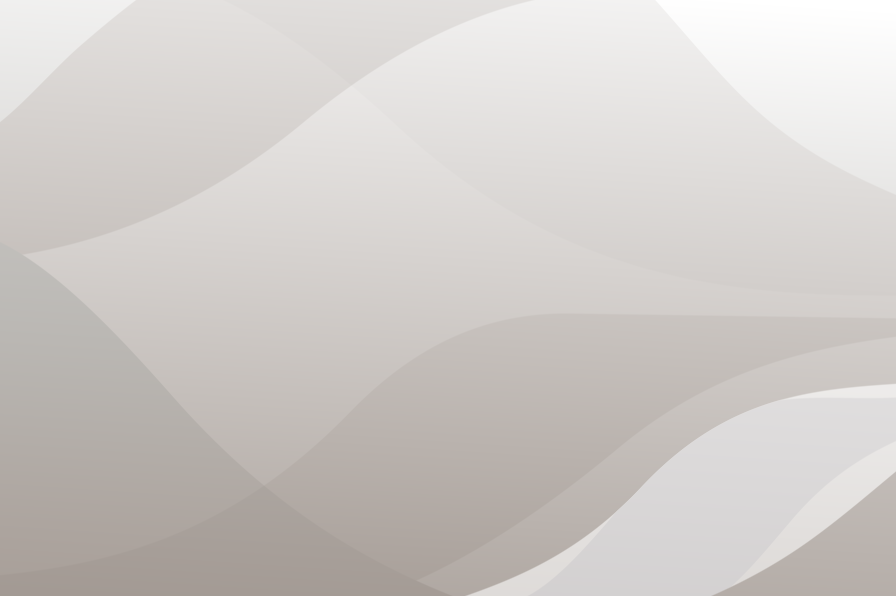
This background is drawn by a WebGL 1 fragment shader. Its source:

```glsl
precision highp float;
// Soft overlapping waves in warm grey, with a pale ribbon at the lower right.

#define TILT 0.1                           // how far the shading leans to the right
#define DARK_TONE 0.65                     // brightness of the shades below
#define WARM_SHADE vec3(0.65, 0.615, 0.59)
#define COOL_SHADE vec3(0.65, 0.638, 0.618)
#define RIBBON_SHADE vec3(0.65, 0.63, 0.632)
#define VEIL 0.013                         // darkening of the upper right veil
#define OVERLAP 0.02                       // darkening where the lower waves cross

uniform vec2 u_resolution;

// Cubic arc between two knots, each given as (x, height, slope).
float arc(float x, vec3 a, vec3 b) {
  float width = b.x - a.x;
  float t = clamp((x - a.x) / width, 0.0, 1.0);
  float s = 1.0 - t;
  return s * s * (a.y * (1.0 + 2.0 * t) + width * a.z * t)
       + t * t * (b.y * (1.0 + 2.0 * s) - width * b.z * s);
}

// Wave edge through three knots, level beyond its ends.
float wave(float x, vec3 start, vec3 middle, vec3 end) {
  return x < middle.x ? arc(x, start, middle) : arc(x, middle, end);
}

// Smooth coverage of the area under an edge.
float under(float y, float edge) {
  float pixel = 1.0 / u_resolution.y;
  return smoothstep(-pixel, pixel, edge - y);
}

// Tinted grey fading from a top to a bottom brightness.
vec3 fade(float depth, float top, float bottom, vec3 shade) {
  float brightness = min(mix(top, bottom, depth), 1.0);
  return mix(shade, vec3(1.0), (brightness - DARK_TONE) / (1.0 - DARK_TONE));
}

void main() {
  vec2 uv = gl_FragCoord.xy / u_resolution;
  float x = uv.x;
  float y = uv.y;
  float depth = 1.0 - y - TILT * (x - 0.5);

  // Upper wave edges
  float corner = wave(x, vec3(0.0, 0.795, 1.2), vec3(0.091, 0.925, 1.3), vec3(0.18, 1.03, 1.0));
  float crest = wave(x, vec3(0.0, 0.567, 0.2), vec3(0.339, 0.795, 1.25), vec3(0.64, 1.012, 0.2));
  float veil = wave(x, vec3(0.2, 1.03, -0.5), vec3(0.443, 0.789, -1.4), vec3(1.0, 0.504, 0.0));
  float glow = wave(x, vec3(0.7, 1.05, -1.5), vec3(0.833, 0.831, -1.45), vec3(1.0, 0.673, -0.65));

  // Lower wave edges
  float slope = wave(x, vec3(0.0, 0.594, -0.75), vec3(0.195, 0.331, -1.7), vec3(0.56, -0.03, -0.5));
  float hill = wave(x, vec3(0.0, 0.035, 0.15), vec3(0.391, 0.309, 1.55), vec3(0.632, 0.474, 0.0));
  hill -= 0.022 * max(x - 0.632, 0.0);
  float shore = wave(x, vec3(0.38, -0.02, 0.4), vec3(0.69, 0.248, 1.25), vec3(1.0, 0.435, 0.2));

  // Ribbon edges, from its outer rim to the ground beneath
  float rim = wave(x, vec3(0.49, -0.015, 0.5), vec3(0.716, 0.183, 1.6), vec3(1.0, 0.356, 0.1));
  float body = wave(x, vec3(0.56, -0.015, 0.2), vec3(0.735, 0.222, 1.6), vec3(1.0, 0.333, 0.08));
  float fold = wave(x, vec3(0.78, -0.02, 0.6), vec3(0.885, 0.13, 1.75), vec3(1.0, 0.26, 0.7));
  float ground = wave(x, vec3(0.77, -0.015, 0.6), vec3(0.898, 0.087, 1.05), vec3(1.0, 0.209, 1.25));

  // Upper layers
  vec3 color = fade(depth, 0.955, 0.7, COOL_SHADE);
  color = mix(color, fade(depth, 0.9, 0.645, WARM_SHADE), under(y, corner));
  color = mix(color, fade(depth, 0.96, 0.685, WARM_SHADE), under(y, crest));
  color -= VEIL * (1.0 - under(y, veil));
  color = mix(fade(depth, 0.99, 0.69, COOL_SHADE), color, under(y, glow));

  // Lower layers
  float inHill = under(y, hill);
  color = mix(color, fade(depth, 0.92, 0.66, WARM_SHADE), inHill);
  color = mix(color, fade(depth, 0.965, 0.69, WARM_SHADE), under(y, shore));
  vec3 slopeShade = mix(COOL_SHADE, WARM_SHADE, smoothstep(0.5, 1.0, depth));
  vec3 slopeColor = fade(depth, 0.832, 0.665, slopeShade) - OVERLAP * inHill;
  color = mix(color, slopeColor, under(y, slope));

  // Ribbon
  color = mix(color, fade(depth, 1.02, 0.87, WARM_SHADE), under(y, rim));
  color = mix(color, fade(depth, 0.96, 0.825, RIBBON_SHADE), under(y, min(rim, body)));
  color = mix(color, fade(depth, 1.04, 0.86, WARM_SHADE), under(y, fold));
  color = mix(color, fade(depth, 0.93, 0.7, WARM_SHADE), under(y, ground));

  gl_FragColor = vec4(color, 1.0);
}
```
